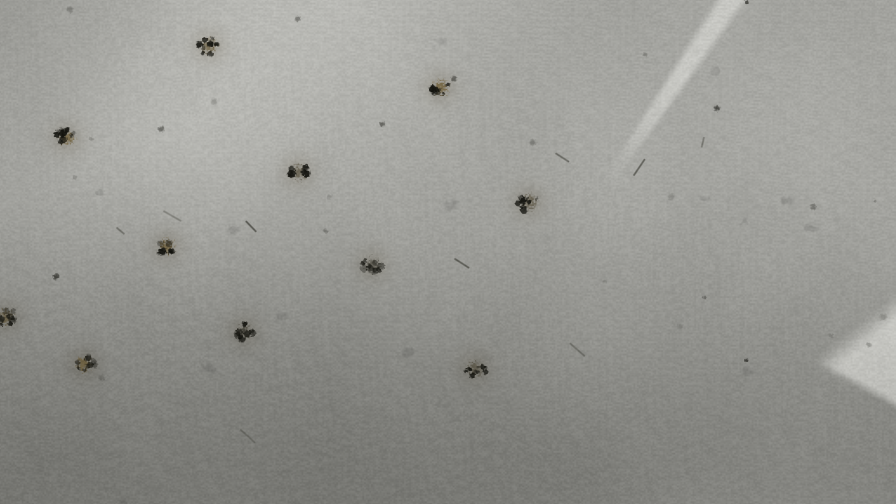
Reproduce this texture procedurally as a WebGL 2 fragment shader.

```glsl
#version 300 es
precision highp float;
// Worn grey sheet lit by soft diagonal light, with a pale streak and a bright wedge.
// Gradients and value noise make the ground; hashed loops scatter grain clusters,
// small dots, faint smudges and thin slivers over it.
uniform vec2 u_resolution;
out vec4 fragColor;

float hash(vec2 p) {
  return fract(sin(dot(p, vec2(127.1, 311.7))) * 43758.5453);
}

vec2 hash2(vec2 p) {
  return vec2(hash(p), hash(p + 19.37));
}

float noise(vec2 p) {
  vec2 i = floor(p), f = fract(p);
  f = f * f * (3.0 - 2.0 * f);
  return mix(mix(hash(i), hash(i + vec2(1, 0)), f.x),
             mix(hash(i + vec2(0, 1)), hash(i + vec2(1, 1)), f.x), f.y);
}

float fbm(vec2 p) {
  float sum = 0.0, amp = 0.5;
  for (int i = 0; i < 4; i++) {
    sum += amp * noise(p);
    p = p * 2.03 + 7.1;
    amp *= 0.5;
  }
  return sum;
}

float segmentDistance(vec2 p, vec2 a, vec2 b) {
  vec2 ab = b - a;
  return length(p - a - ab * clamp(dot(p - a, ab) / dot(ab, ab), 0.0, 1.0));
}

// Broad shading, the narrow streak and the wedge of light
float lightLevel(vec2 p) {
  float level = 0.468 + 0.172 * smoothstep(0.0, 0.75, p.y);
  float across = dot(p - vec2(0.6, 0.92), vec2(0.81, -0.59));
  level += 0.085 * exp(-across * across / 0.07) * smoothstep(0.35, 0.9, p.y);
  level += 0.055 * smoothstep(0.7, 1.7, p.x) * (1.0 - p.y);
  level -= 0.04 * smoothstep(0.35, 0.0, p.x) * smoothstep(0.6, 1.1, p.y);
  level += 0.05 * (fbm(p * vec2(5.0, 4.0)) - 0.47);

  vec2 start = vec2(1.465, 1.02), along = vec2(-0.285, -0.42);
  float t = dot(p - start, along) / dot(along, along);
  float side = abs(dot(p - start, normalize(vec2(-along.y, along.x))));
  float width = mix(0.034, 0.014, clamp(t, 0.0, 1.0));
  level += 0.13 * smoothstep(width, width * 0.3, side) * smoothstep(1.0, 0.4, t);

  vec2 v = p - vec2(1.61, 0.28);
  float wedge = smoothstep(-0.012, 0.06, 0.8 * v.x - v.y)
              * smoothstep(-0.006, 0.022, v.y + 0.54 * v.x);
  return level + 0.2 * wedge;
}

// One speckled clump: dim halo, ochre stain, then dark grains
vec3 drawCluster(vec3 color, vec2 q, float id, float px) {
  float r = length(q);
  if (r > 0.12) return color;
  color *= 1.0 - vec3(0.10, 0.115, 0.14) * exp(-r * r / 0.0011);
  float rough = noise(q * 330.0 + id * 31.0);
  float stain = smoothstep(0.02, 0.006, r + 0.016 * (rough - 0.4));
  vec3 ochre = mix(vec3(0.30, 0.29, 0.25), vec3(0.42, 0.34, 0.16), hash(vec2(id, 5.0)));
  color = mix(color, ochre, 0.65 * stain);
  for (float j = 0.0; j < 10.0; j++) {
    vec2 h = hash2(vec2(id + 3.0, j * 1.7));
    float angle = 6.283 * h.x;
    vec2 center = 0.021 * sqrt(h.y) * vec2(cos(angle), 0.85 * sin(angle));
    float size = mix(0.0025, 0.0075, hash(vec2(j, id + 8.0)));
    float d = length(q - center) - size + 0.004 * (rough - 0.5);
    float strength = mix(0.35, 0.95, hash(vec2(j + 4.0, id)));
    color = mix(color, vec3(0.09, 0.09, 0.07), strength * smoothstep(px, -px, d));
  }
  return color;
}

void main() {
  float px = 1.0 / u_resolution.y;
  vec2 p = gl_FragCoord.xy * px;
  vec3 color = vec3(lightLevel(p)) + vec3(0.002, 0.003, -0.015);

  // Faint smudges
  for (float i = 0.0; i < 14.0; i++) {
    vec2 q = p - hash2(vec2(i, 61.0)) * vec2(1.78, 1.0);
    float size = mix(0.007, 0.016, hash(vec2(i, 64.0)));
    float d = length(q * vec2(0.8, 1.2)) + 0.012 * (noise(p * 130.0) - 0.5);
    color *= 1.0 - 0.09 * smoothstep(size, size * 0.3, d);
  }

  // Small round dots, from pale to nearly black
  for (float i = 0.0; i < 26.0; i++) {
    vec2 q = p - hash2(vec2(i, 23.0)) * vec2(1.78, 1.0);
    float size = mix(0.003, 0.008, hash(vec2(i, 27.0)));
    float strength = mix(0.15, 0.75, pow(hash(vec2(i, 29.0)), 1.8));
    float d = length(q) + 0.004 * (noise(p * 300.0) - 0.5);
    color = mix(color, vec3(0.16, 0.16, 0.14), strength * smoothstep(size + px, size * 0.4, d));
  }

  // Thin slivers
  for (float i = 0.0; i < 9.0; i++) {
    vec2 center = hash2(vec2(i, 43.0)) * vec2(1.7, 0.75);
    float angle = (hash(vec2(i, 47.0)) < 0.5 ? -0.85 : 0.95) + 0.4 * hash(vec2(i, 49.0));
    vec2 arm = mix(0.005, 0.019, hash(vec2(i, 51.0))) * vec2(cos(angle), sin(angle));
    float d = segmentDistance(p, center - arm, center + arm);
    float strength = mix(0.3, 0.7, hash(vec2(i, 53.0)));
    color = mix(color, vec3(0.22, 0.22, 0.19), strength * smoothstep(0.0015 + px, 0.0, d));
  }

  // Clumps, mostly in the left two thirds
  for (float i = 0.0; i < 11.0; i++) {
    vec2 center = vec2(1.16 * fract(0.618 * i + 0.17), 0.25 + 0.68 * pow((i + 0.5) / 11.0, 1.4));
    center += 0.06 * (hash2(vec2(i, 71.0)) - 0.5);
    color = drawCluster(color, p - center, i, px);
  }

  // Fine grain with short level dashes
  float grain = noise(p * 290.0) - 0.5;
  float dashes = noise(p * vec2(110.0, 280.0) + 40.0) - 0.5;
  color += 0.045 * grain + 0.03 * dashes;
  fragColor = vec4(clamp(color, 0.0, 1.0), 1.0);
}
```
